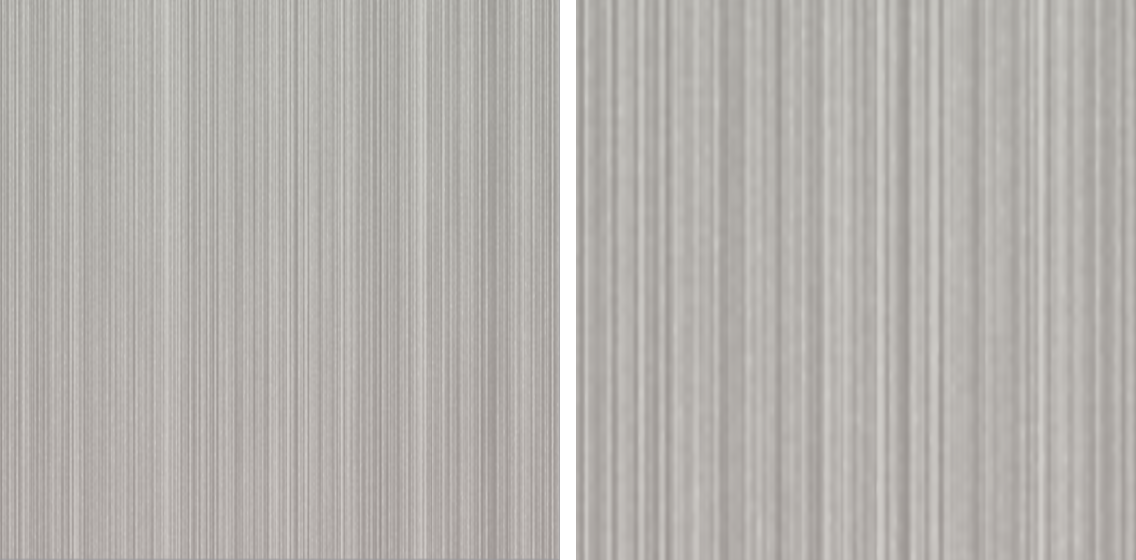
Left: the whole. Right: its middle third, enlarged.
This texture is drawn by a Shadertoy shader. Its source:

```glsl
// Warm grey surface covered with fine, crisp vertical streaks.
// One-dimensional cellular noise at four scales forms them; the finer scales
// alternate light and dark. Slow sines, flecks and grain roughen the lines.

const vec3 MEAN_GREY = vec3(0.702, 0.688, 0.673);
const vec3 STREAK_TINT = vec3(0.98, 1.02, 1.01);   // light streaks lean cool
const vec3 ROSE_SHIFT = vec3(0.006, -0.005, -0.001);
const vec3 EDGE_GREY = vec3(0.60, 0.60, 0.62);

// Streaks across the canvas, their strength, and how far they alternate
const vec4 STREAK_COUNT = vec4(310.0, 186.0, 92.0, 26.0);
const vec4 STREAK_GAIN = vec4(0.066, 0.098, 0.046, 0.020);
const vec4 STREAK_ALTERNATE = vec4(1.0, 1.0, 0.0, 0.0);

const vec2 FLECK_GRID = vec2(170.0, 120.0);
const float FLECK_SHARE = 0.12;
const float FLECK_GAIN = 0.040;
const vec2 GRAIN_GRID = vec2(260.0, 170.0);
const float GRAIN_GAIN = 0.030;
const float EDGE_WIDTH = 0.003;
const float TAU = 6.2831853;

float hash(vec2 p) {
    vec3 q = fract(vec3(p.xyx) * 0.1031);
    q += dot(q, q.yzx + 33.33);
    return fract((q.x + q.y) * q.z);
}

// Jittered soft lines, one per cell, each lighter or darker than the ground
float streaks(vec2 uv, float count, float alternate, float seed, float pixel) {
    float x = uv.x * count;
    float cell = floor(x);
    float sum = 0.0;
    for (int k = -2; k <= 2; k++) {
        float id = cell + float(k) + 10.0;
        float centre = id - 10.0 + 0.1 + 0.8 * hash(vec2(id, seed));
        float width = mix(0.26, 0.52, hash(vec2(id, seed + 17.0)));
        width = max(width, 0.5 * pixel * count);
        float strength = hash(vec2(id, seed + 31.0));
        float parity = 2.0 * mod(id, 2.0) - 1.0;
        float tone = mix(2.0 * strength - 1.0,
                         parity * mix(0.1, 1.0, strength), alternate);
        float phase = TAU * hash(vec2(id, seed + 47.0));
        float fade = 0.86 + 0.14 * sin(uv.y * 5.0 + phase)
                   + 0.12 * sin(uv.y * 17.0 + phase * 3.0);
        float d = (x - centre) / width;
        sum += tone * fade * exp(-d * d);
    }
    return sum;
}

// Sparse short marks placed by cellular noise
float flecks(vec2 uv) {
    vec2 p = uv * FLECK_GRID;
    vec2 cell = floor(p);
    float sum = 0.0;
    for (int j = -1; j <= 1; j++) {
        for (int i = -1; i <= 1; i++) {
            vec2 id = cell + vec2(i, j) + 10.0;
            vec2 jitter = vec2(hash(id), hash(id + 57.0));
            vec2 d = (p - id + 10.0 - jitter) / vec2(0.28, 0.42);
            float present = step(hash(id + 113.0), FLECK_SHARE);
            sum += present * exp(-dot(d, d));
        }
    }
    return sum;
}

// Smoothly interpolated random grain around zero
float grain(vec2 p) {
    vec2 id = floor(p) + 10.0;
    vec2 f = fract(p);
    f = f * f * (3.0 - 2.0 * f);
    float low = mix(hash(id), hash(id + vec2(1.0, 0.0)), f.x);
    float high = mix(hash(id + vec2(0.0, 1.0)), hash(id + 1.0), f.x);
    return mix(low, high, f.y) - 0.5;
}

void mainImage(out vec4 fragColor, in vec2 fragCoord) {
    vec2 uv = fragCoord / iResolution.xy;
    float pixel = 1.0 / iResolution.x;

    // Streaks at four scales
    float relief = 0.0;
    for (int i = 0; i < 4; i++) {
        float seed = 7.0 + 71.0 * float(i);
        relief += STREAK_GAIN[i] * streaks(uv, STREAK_COUNT[i],
                                           STREAK_ALTERNATE[i], seed, pixel);
    }

    // Flecks show mostly on the light streaks
    relief += FLECK_GAIN * flecks(uv) * smoothstep(-0.03, 0.05, relief);
    relief += GRAIN_GAIN * grain(uv * GRAIN_GRID);

    // Broad light: the sides and the lower part are slightly darker
    float side = 2.0 * uv.x - 1.0;
    float light = 0.006 - 0.018 * side * side + 0.012 * (uv.y - 0.5)
                + 0.005 * sin(uv.x * 23.0 + 2.0 * sin(uv.x * 9.0));

    // Soft limit keeps the extremes inside the palette
    relief = 0.13 * tanh((relief + light) / 0.13);
    vec3 color = MEAN_GREY + relief * STREAK_TINT;
    color += ROSE_SHIFT * (0.8 - 1.6 * smoothstep(0.0, 0.9, uv.y));

    // Thin cool rim along the bottom and right
    float rim = min(uv.y, 1.0 - uv.x);
    float edge = 1.0 - smoothstep(0.0, EDGE_WIDTH + pixel, rim);
    color = mix(color, EDGE_GREY, 0.6 * edge);

    fragColor = vec4(color, 1.0);
}
```
